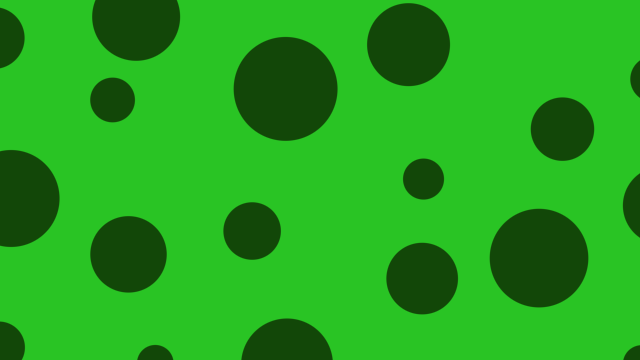
Reproduce this pattern procedurally as a Shadertoy shader.

```glsl
const vec3 GREEN = vec3(0.16, 0.77, 0.14);
const vec3 DARK_GREEN = vec3(0.07, 0.28, 0.03);

const float CELL_SIZE = 0.367;   // in canvas heights
const float MIN_RADIUS = 0.13;   // in cells
const float MAX_RADIUS = 0.41;
const float CELL_MARGIN = 0.03;

vec2 hash22(vec2 p) {
    vec3 q = fract(vec3(p.xyx) * vec3(0.1031, 0.1030, 0.0973));
    q += dot(q, q.yzx + 33.33);
    return fract((q.xx + q.yz) * q.zy);
}

// Evenly spread sizes, so neighbours differ and coverage stays steady
float dotRadius(vec2 cell) {
    float rank = fract(dot(cell, vec2(0.7549, 0.5698)) + 0.3);
    return mix(MIN_RADIUS, MAX_RADIUS, pow(rank, 1.2));
}

// Signed distance to the dot of the cell that holds p, in cells
float scatteredDots(vec2 p) {
    // Slide each column by its own amount to hide the grid
    p.y += fract(floor(p.x) * 0.618 + 0.2);
    vec2 cell = floor(p);
    float radius = dotRadius(cell);

    // Jitter only as far as the dot stays inside its cell
    float room = 0.5 - CELL_MARGIN - radius;
    vec2 center = 0.5 + room * (2.0 * hash22(cell + 7.0) - 1.0);
    return length(fract(p) - center) - radius;
}

void mainImage(out vec4 fragColor, in vec2 fragCoord) {
    vec2 uv = fragCoord / iResolution.y;
    float dist = scatteredDots(uv / CELL_SIZE + vec2(0.35, 0.0)) * CELL_SIZE;

    // Antialiased edge
    float edge = 0.75 / iResolution.y;
    float background = smoothstep(-edge, edge, dist);
    fragColor = vec4(mix(DARK_GREEN, GREEN, background), 1.0);
}
```
